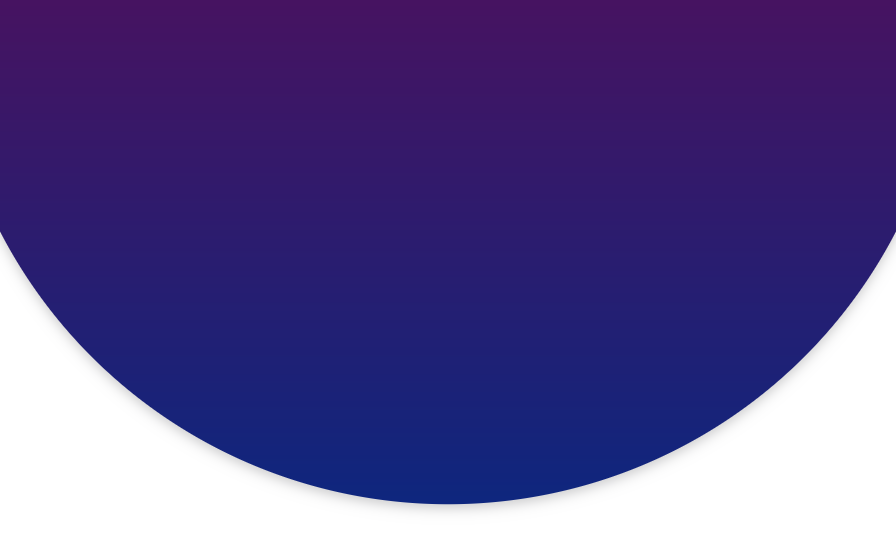
Reproduce this background procedurally as a Shadertoy shader.

```glsl
// A large disc hangs from the middle of the top edge, filled with a vertical
// purple to blue gradient, over white with a soft shadow just below its rim.
// The disc is a distance function; the shadow is a lowered, blurred copy.

#define DISC_RADIUS   0.9135
#define SHADOW_DROP   0.0085
#define SHADOW_BLUR   0.0110
#define SHADOW_ALPHA  0.19
#define TOP_COLOR     vec3(0.275, 0.074, 0.380)
#define BOTTOM_COLOR  vec3(0.055, 0.150, 0.494)
#define PAPER_COLOR   vec3(1.0)
#define SHADOW_COLOR  vec3(0.0, 0.0, 0.02)

// Signed distance to the disc, negative inside.
float discDistance(vec2 p) {
    return length(p) - DISC_RADIUS;
}

// Approximate coverage of a Gaussian-blurred edge.
float blurredCoverage(float distanceToEdge, float sigma) {
    return 1.0 / (1.0 + exp(1.702 * distanceToEdge / sigma));
}

void mainImage(out vec4 fragColor, in vec2 fragCoord) {
    // Canvas heights, measured from the middle of the top edge.
    vec2 p = (fragCoord - vec2(0.5, 1.0) * iResolution.xy) / iResolution.y;
    float pixel = 1.0 / iResolution.y;

    // Paper and the shadow cast on it.
    float shadowDistance = discDistance(p + vec2(0.0, SHADOW_DROP));
    float shadow = SHADOW_ALPHA * blurredCoverage(shadowDistance, SHADOW_BLUR);
    vec3 color = mix(PAPER_COLOR, SHADOW_COLOR, shadow);

    // Gradient disc with a smooth rim.
    float depth = clamp(-p.y / DISC_RADIUS, 0.0, 1.0);
    vec3 discColor = mix(TOP_COLOR, BOTTOM_COLOR, depth);
    float disc = clamp(0.5 - discDistance(p) / pixel, 0.0, 1.0);
    color = mix(color, discColor, disc);

    fragColor = vec4(color, 1.0);
}
```
